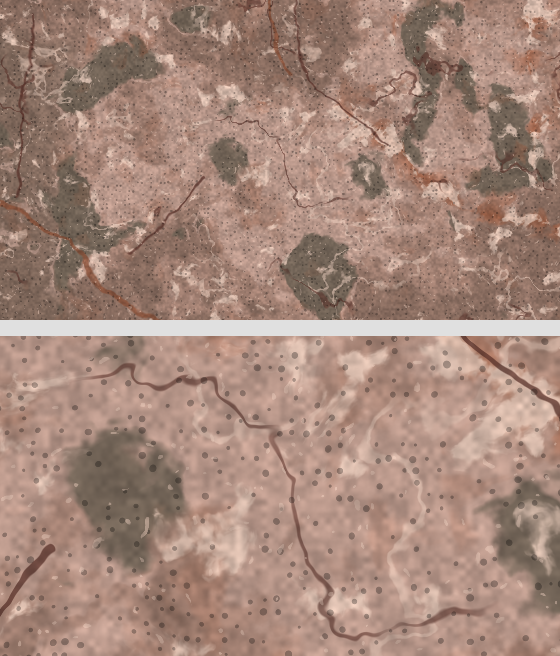
Top, the full canvas; bottom, a detail of the centre.
Write a Shadertoy shader that draws this texture.

```glsl
// Polished brecciated marble: pink-brown stone with grey-olive islands,
// pale crusts and rust veins. Warped fractal noise forms the patches,
// noisy distances to segments form the veins, hashed cells the pits.
#define GREY vec3(0.41, 0.365, 0.315)
#define BROWN vec3(0.53, 0.42, 0.37)
#define PINK vec3(0.645, 0.51, 0.455)
#define PALE vec3(0.74, 0.61, 0.56)
#define CREAM vec3(0.87, 0.76, 0.70)
#define RUST vec3(0.60, 0.34, 0.23)
#define OXBLOOD vec3(0.34, 0.19, 0.16)
#define WARP 0.11
#define GRAIN 0.20
#define PIT_CELLS 75.0

float hash(vec2 p) {
    return fract(sin(dot(p, vec2(127.1, 311.7))) * 43758.5453);
}

float noise(vec2 p) {
    vec2 i = floor(p), f = fract(p);
    f = f * f * (3.0 - 2.0 * f);
    return mix(mix(hash(i), hash(i + vec2(1, 0)), f.x),
               mix(hash(i + vec2(0, 1)), hash(i + vec2(1, 1)), f.x), f.y);
}

float fbm(vec2 p) {
    float sum = 0.0, amp = 0.5;
    for (int i = 0; i < 5; i++) {
        sum += amp * noise(p);
        p = mat2(1.6, 1.2, -1.2, 1.6) * p + 7.3;
        amp *= 0.5;
    }
    return sum;
}

float segment(vec2 p, vec2 a, vec2 b) {
    vec2 d = b - a;
    return length(p - a - d * clamp(dot(p - a, d) / dot(d, d), 0.0, 1.0));
}

float blob(vec2 p, vec2 centre, vec2 radius) {
    vec2 d = (p - centre) / radius;
    return exp(-dot(d, d));
}

// Thin line where a noise field crosses its middle value
float crack(vec2 p, float width) {
    return 1.0 - smoothstep(0.3 * width, width, abs(fbm(p) - 0.48));
}

float line(float dist, float width) {
    float pixel = 1.0 / iResolution.y;
    return 1.0 - smoothstep(width - pixel, width + pixel, dist);
}

// Round pits or flecks, one per cell, shown by chance
float flecks(vec2 p, float cells, float chance) {
    vec2 id = floor(p * cells);
    vec2 centre = 0.3 + 0.4 * vec2(hash(id + 3.1), hash(id + 8.7));
    float radius = 0.12 + 0.17 * hash(id + 5.3);
    float dist = length(fract(p * cells) - centre);
    float soft = 0.5 * cells / iResolution.y;
    return step(hash(id), chance) * (1.0 - smoothstep(radius - soft, radius + soft, dist));
}

void mainImage(out vec4 fragColor, in vec2 fragCoord) {
    vec2 p = fragCoord / iResolution.y;
    p.x += 0.5 * (1.753 - iResolution.x / iResolution.y);
    vec2 shift = vec2(fbm(p * 6.0), fbm(p * 6.0 + 31.0)) - 0.48;
    vec2 w = p + WARP * shift;
    vec2 q = w + 0.03 * (vec2(fbm(p * 25.0), fbm(p * 25.0 + 13.0)) - 0.48);

    // Pink-brown ground with lighter clouds
    float cloud = fbm(q * 5.0 + 4.0) + 0.35 * (fbm(p * 28.0) - 0.48);
    cloud += 0.09 * blob(p, vec2(1.0, 0.40), vec2(0.55, 0.35));
    vec3 col = mix(BROWN, PINK, smoothstep(0.38, 0.56, cloud));
    col = mix(col, PALE, 0.8 * smoothstep(0.58, 0.68, cloud));
    float leftSlab = smoothstep(0.30, 0.16, q.x) * smoothstep(0.95, 0.85, q.y);
    col = mix(col, mix(GREY, BROWN, 0.6), 0.75 * leftSlab);

    // Grey-olive islands, mostly upright
    float island = blob(w, vec2(0.25, 0.42), vec2(0.08, 0.28));
    island += blob(w, vec2(0.40, 0.78), vec2(0.16, 0.07));
    island += blob(w, vec2(0.70, 0.50), vec2(0.09, 0.17));
    island += blob(w, vec2(1.00, 0.14), vec2(0.13, 0.09));
    island += blob(w, vec2(1.33, 0.78), vec2(0.06, 0.24));
    island += blob(w, vec2(1.47, 0.78), vec2(0.035, 0.25));
    island += blob(w, vec2(1.62, 0.52), vec2(0.20, 0.13));
    island += blob(w, vec2(0.58, 0.93), vec2(0.08, 0.04));
    island = 0.75 * island + 2.0 * (fbm(q * 7.0 + 19.0) - 0.48);
    col = mix(col, GREY, 0.88 * smoothstep(0.36, 0.50, island));
    float rim = 1.0 - smoothstep(0.02, 0.07, abs(island - 0.34));
    col = mix(col, PALE, 0.65 * rim * smoothstep(0.45, 0.60, fbm(p * 11.0 + 5.0)));

    // Broken bands of pale crust and rust
    float band = segment(w, vec2(1.68, 1.02), vec2(1.64, 0.45));
    band = min(band, segment(w, vec2(1.02, 0.66), vec2(1.28, 0.52)));
    band = min(band, segment(w, vec2(1.28, 0.52), vec2(1.42, 0.38)));
    band = min(band, segment(w, vec2(1.42, 0.38), vec2(1.78, 0.28)));
    band = min(band, 0.015 + segment(w, vec2(1.27, 1.02), vec2(1.16, 0.68)));
    band = min(band, 0.025 + segment(w, vec2(0.20, 0.92), vec2(0.95, 0.63)));
    band = exp(-band / 0.035);
    float rust = smoothstep(0.52, 0.68, fbm(q * 15.0 + 40.0) + 0.20 * band - 0.05);
    col = mix(col, RUST, rust * (0.15 + 0.60 * band));
    float crust = smoothstep(0.60, 0.73, fbm(q * 22.0 + 2.0) + 0.24 * band - 0.04);
    col = mix(col, CREAM, 0.85 * crust);

    // Fine pale seams and dark red cracks that come and go
    float seam = crack(q * 5.0 + 60.0, 0.018) * smoothstep(0.44, 0.58, fbm(p * 6.0 + 9.0));
    col = mix(col, CREAM, 0.55 * seam);
    float split = crack(w * 4.0 + 80.0, 0.013) * smoothstep(0.46, 0.56, fbm(p * 5.0 + 22.0));
    col = mix(col, OXBLOOD, 0.60 * split);

    // Long rust and oxblood veins
    float red = segment(w, vec2(0.95, 1.02), vec2(0.95, 0.76));
    red = min(red, segment(w, vec2(0.95, 0.76), vec2(1.06, 0.66)));
    red = min(red, segment(w, vec2(1.06, 0.66), vec2(1.22, 0.53)));
    red = min(red, segment(w, vec2(0.65, 0.43), vec2(0.41, 0.19)));
    red = min(red, segment(w, vec2(0.11, 0.95), vec2(0.04, 0.38)));
    float orange = segment(w, vec2(-0.02, 0.36), vec2(0.23, 0.27));
    orange = min(orange, segment(w, vec2(0.23, 0.27), vec2(0.33, 0.09)));
    orange = min(orange, segment(w, vec2(0.33, 0.09), vec2(0.52, -0.02)));
    orange = min(orange, segment(w, vec2(0.84, 1.02), vec2(0.90, 0.77)));
    float swell = 0.0015 + 0.006 * fbm(p * 14.0);
    col = mix(col, RUST * 0.85, 0.75 * line(orange, 1.4 * swell));
    col = mix(col, OXBLOOD, 0.75 * line(red, 0.8 * swell));

    // Pits, light flecks and crystalline grain
    col *= 1.0 - 0.28 * flecks(p + 0.02 * shift, PIT_CELLS, 0.30);
    col = mix(col, CREAM, 0.45 * flecks(q + 2.7, PIT_CELLS * 1.2, 0.13));
    float grain = noise(p * 150.0) - 0.5 + 1.3 * (fbm(p * 45.0) - 0.48);
    fragColor = vec4(clamp(col * (1.0 + GRAIN * grain), 0.0, 1.0), 1.0);
}
```
